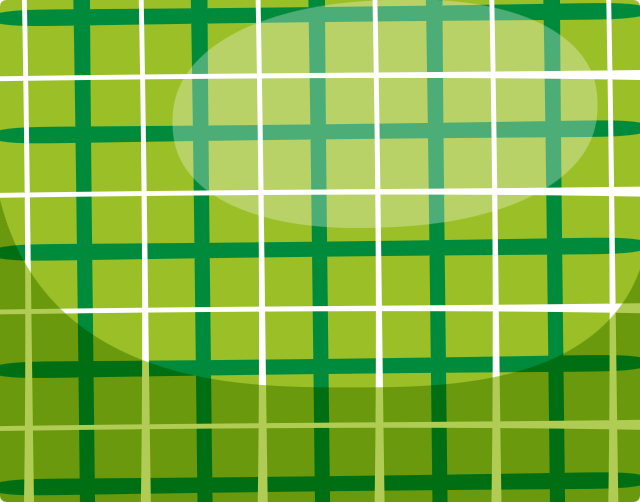
Reproduce this pattern procedurally as a Shadertoy shader.

```glsl
// Hand-drawn green and white plaid with a pale oval sheen and a curved shadow.
#define LIME vec3(0.608, 0.750, 0.153)
#define GREEN vec3(0.000, 0.545, 0.235)
#define WHITE vec3(1.0)
#define SHADOW_TINT vec3(0.69, 0.80, 0.33)
#define SHEEN 0.30
#define GREEN_PITCH vec2(0.1836, 0.1833)
#define WHITE_PITCH vec2(0.1826, 0.1822)
#define GREEN_WIDTH 0.0236
#define WHITE_WIDTH 0.0076
#define CORNER_RADIUS 0.010

// Antialiased coverage of the region where d is negative
float coverage(float d) {
    return clamp(0.5 - d / (fwidth(d) + 1e-6), 0.0, 1.0);
}

// Parallel stripes centred on multiples of the pitch
float stripes(float s, float pitch, float width) {
    float fromCentre = abs(fract(s / pitch + 0.5) - 0.5) * pitch;
    return coverage(fromCentre - 0.5 * width);
}

// Rounded oval; an exponent above 2 makes it fuller than an ellipse
float oval(vec2 q, vec2 radii, float exponent) {
    vec2 e = pow(abs(q) / radii, vec2(exponent));
    return pow(e.x + e.y, 1.0 / exponent) - 1.0;
}

float roundedBox(vec2 q, vec2 halfSize, float radius) {
    vec2 e = abs(q) - halfSize + radius;
    return length(max(e, 0.0)) + min(max(e.x, e.y), 0.0) - radius;
}

// Broad stripes: leaning columns, and rows that taper at both ends
float greenPlaid(vec2 p, vec2 t) {
    float end = abs(2.0 * t.x - 1.0);
    float columnWidth = GREEN_WIDTH + 0.0024 * pow(1.0 - t.y, 4.0);
    float rowWidth = GREEN_WIDTH + 0.0035 * end * end - 0.0100 * pow(end, 20.0);
    float columns = stripes(p.x - 0.1276 - 0.0091 * t.y, GREEN_PITCH.x, columnWidth);
    float rows = stripes(p.y - 0.0286 + 0.0117 * t.x, GREEN_PITCH.y, rowWidth);
    return max(columns, rows);
}

// Fine bowed stripes that swell toward the bottom and the right
float whitePlaid(vec2 p, vec2 t) {
    float bowX = 0.0072 * t.y * (2.0 - t.y);
    float bowY = t.x * (0.0085 * t.x - 0.0143);
    float columnWidth = WHITE_WIDTH + 0.0080 * pow(t.y, 3.0);
    float rowWidth = WHITE_WIDTH + 0.0080 * pow(t.x, 4.0);
    float columns = stripes(p.x - 0.0381 - bowX, WHITE_PITCH.x, columnWidth);
    float rows = stripes(p.y - 0.1230 - bowY, WHITE_PITCH.y, rowWidth);
    return max(columns, rows);
}

void mainImage(out vec4 fragColor, in vec2 fragCoord) {
    // p is in canvas widths, measured from the top left; t runs 0 to 1
    vec2 size = iResolution.xy / iResolution.x;
    vec2 p = vec2(fragCoord.x, iResolution.y - fragCoord.y) / iResolution.x;
    vec2 t = p / size;

    vec3 color = mix(LIME, GREEN, greenPlaid(p, t));
    color = mix(color, WHITE, whitePlaid(p, t));

    // Sheen: slightly sheared translucent oval
    vec2 s = p - vec2(0.6016, 0.1777);
    s.y += 0.041 * s.x;
    color = mix(color, WHITE, SHEEN * coverage(oval(s, vec2(0.332, 0.1777), 2.25)));

    // Shadow: everything below a wide bowl
    float y = max(p.y, 0.2083);
    vec2 b = vec2(p.x - 0.5208 - 0.13 * (y - 0.4076), y - 0.2083);
    float lit = coverage(oval(b, vec2(0.513, 0.397), 2.75));
    color *= mix(SHADOW_TINT, vec3(1.0), lit);

    // Rounded corners of the sheet
    float sheet = coverage(roundedBox(p - 0.5 * size, 0.5 * size, CORNER_RADIUS));
    fragColor = vec4(mix(WHITE, color, sheet), 1.0);
}
```
